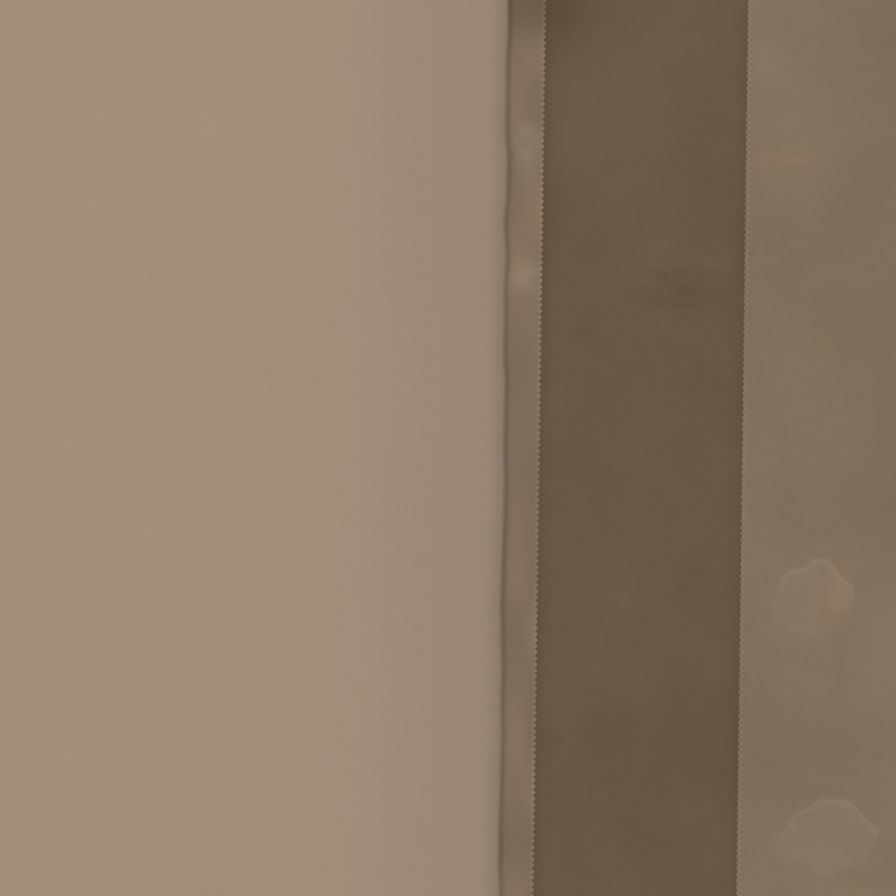
Give the GLSL for this texture, as a WebGL 2 fragment shader.

```glsl
#version 300 es
precision highp float;
// A smooth tan wall beside a stitched trim, a dark creased band and a mottled cloth panel.

#define WALL_COLOR vec3(0.635, 0.562, 0.480)
#define WALL_SHADE vec3(0.590, 0.520, 0.448)
#define TRIM_COLOR vec3(0.500, 0.433, 0.353)
#define BAND_COLOR vec3(0.408, 0.341, 0.273)
#define PANEL_COLOR vec3(0.505, 0.442, 0.358)
#define STITCH_PITCH 0.0068
#define CREASE_DEPTH 0.11
#define MOTTLE 0.045

uniform vec2 u_resolution;
out vec4 fragColor;

float hash(vec2 p) {
    vec3 q = fract(vec3(p.xyx) * 0.1031);
    q += dot(q, q.yzx + 33.33);
    return fract((q.x + q.y) * q.z);
}

float noise(vec2 p) {
    vec2 i = floor(p), f = fract(p);
    f = f * f * (3.0 - 2.0 * f);
    return mix(mix(hash(i), hash(i + vec2(1, 0)), f.x),
               mix(hash(i + vec2(0, 1)), hash(i + vec2(1, 1)), f.x), f.y);
}

float fbm(vec2 p) {
    float sum = 0.0, amp = 0.5;
    for (int i = 0; i < 5; i++) {
        sum += amp * noise(p);
        p = mat2(0.8, 0.6, -0.6, 0.8) * p * 2.03 + 7.1;
        amp *= 0.5;
    }
    return sum;
}

// Soft elliptical spot
float spot(vec2 p, vec2 center, vec2 radius) {
    vec2 d = (p - center) / radius;
    return exp(-dot(d, d));
}

// Cloth height with folds that climb to the right
float foldHeight(vec2 p) {
    vec2 q = mat2(0.64, -0.77, 0.77, 0.64) * p;
    q += 0.06 * (vec2(noise(p * 11.0), noise(p * 11.0 + 31.0)) - 0.5);
    return fbm(q * vec2(22.0, 9.0));
}

float relief(vec2 p) {
    return foldHeight(p + vec2(-0.003, 0.004)) - foldHeight(p - vec2(-0.003, 0.004));
}

// Raised patch with a wavy outline: x is the fill, y the lit upper rim
vec2 patchShape(vec2 p, vec2 center, vec2 radius) {
    vec2 d = (p - center) / radius;
    d += 0.75 * (vec2(noise(p * 38.0), noise(p * 38.0 + 19.0)) - 0.5);
    float r = length(d);
    float upper = smoothstep(-0.3, 0.6, d.y);
    return vec2(1.0 - smoothstep(0.75, 1.1, r), exp(-pow((r - 0.95) / 0.1, 2.0)) * upper);
}

void main() {
    vec2 p = gl_FragCoord.xy / u_resolution;
    float aa = 1.0 / u_resolution.x;

    // Edges lean slightly to the right as they rise
    float tooth = smoothstep(0.2, 0.8, abs(fract(p.y / STITCH_PITCH) - 0.5) * 2.0);
    float wallEdge = mix(0.557, 0.567, p.y) + 0.003 * (noise(vec2(p.y * 28.0, 3.0)) - 0.5);
    float trimEdge = mix(0.595, 0.609, p.y) + 0.0018 * (tooth - 0.5);
    float bandEdge = mix(0.822, 0.835, p.y) + 0.0014 * (tooth - 0.5);
    float mottle = fbm(p * vec2(9.0, 7.0) + 4.0) - 0.48;
    float grain = hash(floor(p * 512.0)) - 0.5;

    // Wall, darkening towards its rounded edge
    vec3 wall = WALL_COLOR + 0.012 * mottle - 0.012 * (1.0 - p.y) * p.x;
    wall = mix(wall, WALL_SHADE, 0.75 * smoothstep(0.33, 0.56, p.x));
    wall *= 1.0 - 0.09 * smoothstep(-0.022, 0.0, p.x - wallEdge);

    // Trim with pale worn places and a seam on each side
    vec3 trim = TRIM_COLOR * (1.0 + 0.10 * (noise(vec2(p.x * 40.0, p.y * 17.0)) - 0.5));
    float worn = spot(p, vec2(0.588, 0.835), vec2(0.016, 0.030))
               + spot(p, vec2(0.586, 0.690), vec2(0.016, 0.018));
    trim += 0.055 * worn * (0.5 + noise(p * 70.0));
    trim *= 1.0 - 0.13 * smoothstep(0.93, 1.0, p.y);
    trim *= 1.0 - 0.20 * exp(-pow((p.x - wallEdge) / 0.0045, 2.0));
    trim += 0.035 * tooth * exp(-pow((p.x - trimEdge + 0.0025) / 0.002, 2.0));

    // Dark band with creases gathered in a few places
    float creased = 0.22 + spot(p, vec2(0.755, 0.66), vec2(0.05, 0.09))
                  + 0.7 * spot(p, vec2(0.655, 0.54), vec2(0.05, 0.05))
                  + 0.45 * spot(p, vec2(0.67, 0.22), vec2(0.06, 0.12));
    float fold = relief(p);
    vec3 band = BAND_COLOR * (1.0 + 0.12 * mottle) + CREASE_DEPTH * creased * fold;
    band += 0.022 * spot(p, vec2(0.70, 0.90), vec2(0.09, 0.10));
    band -= 0.035 * spot(p, vec2(0.625, 0.99), vec2(0.03, 0.04));
    band *= 1.0 - 0.10 * exp(-(p.x - trimEdge) / 0.006 * step(trimEdge, p.x));
    band *= 1.0 - 0.08 * exp(-abs(p.x - bandEdge) / 0.006);

    // Mottled panel with raised patches and faint rosy traces
    vec3 panel = PANEL_COLOR + MOTTLE * mottle + 0.035 * fold;
    vec2 raised = patchShape(p, vec2(0.902, 0.325), vec2(0.045, 0.048))
                + patchShape(p, vec2(0.920, 0.060), vec2(0.055, 0.042));
    panel += 0.018 * raised.x + 0.030 * raised.y;
    float rosy = spot(p, vec2(0.880, 0.822), vec2(0.025, 0.006)) + spot(p, vec2(0.935, 0.335), vec2(0.008, 0.025));
    panel += vec3(0.035, 0.008, 0.0) * rosy;
    panel += 0.02 * spot(p, vec2(0.855, 0.93), vec2(0.02, 0.03));
    panel += 0.025 * tooth * exp(-pow((p.x - bandEdge - 0.002) / 0.002, 2.0));

    // Lay the strips from left to right
    vec3 color = mix(wall, trim, smoothstep(-0.004, 0.004, p.x - wallEdge));
    color = mix(color, band, smoothstep(-aa, aa, p.x - trimEdge));
    color = mix(color, panel, smoothstep(-aa, aa, p.x - bandEdge));
    fragColor = vec4(color + 0.006 * grain, 1.0);
}
```
